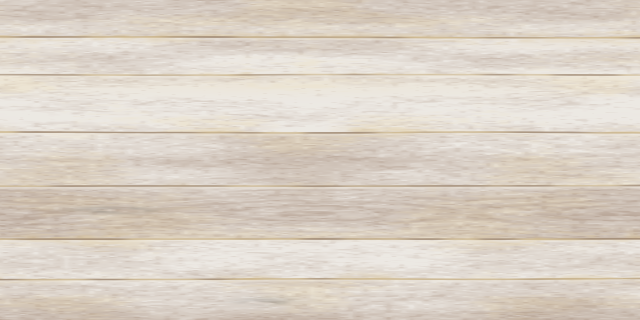
Write a WebGL 1 fragment shader that draws this texture.

```glsl
precision highp float;
// Seven pale, whitewashed wooden boards lie across the canvas, parted by thin
// golden-brown seams. Stretched value noise gives the grain, flecks and wear;
// nested lens-shaped growth rings mark the third board from the bottom.

uniform vec2 u_resolution;

#define LOW_SEAMS vec3(0.128, 0.253, 0.419)
#define HIGH_SEAMS vec3(0.586, 0.766, 0.883)
#define LOW_TONE_STEPS vec3(0.22, -0.56, 0.38)
#define HIGH_TONE_STEPS vec3(0.34, -0.24, -0.16)
#define BOTTOM_TONE 0.60
#define SEAM_HALF_WIDTH 0.0011
#define GRAIN_CONTRAST 0.48
#define RING_CENTRE vec2(0.475, 0.332)
#define DARK_WOOD vec3(0.78, 0.722, 0.675)
#define LIGHT_WOOD vec3(0.914, 0.895, 0.872)
#define GOLD vec3(0.82, 0.72, 0.53)
#define SEAM_BROWN vec3(0.62, 0.53, 0.44)

float hash(vec2 p) {
  vec3 q = fract(p.xyx * vec3(0.1031, 0.1030, 0.0973));
  q += dot(q, q.yzx + 33.33);
  return fract((q.x + q.y) * q.z);
}

float noise(vec2 p) {
  vec2 cell = floor(p);
  vec2 f = fract(p);
  f = f * f * (3.0 - 2.0 * f);
  float low = mix(hash(cell), hash(cell + vec2(1.0, 0.0)), f.x);
  float high = mix(hash(cell + vec2(0.0, 1.0)), hash(cell + 1.0), f.x);
  return mix(low, high, f.y);
}

// Soft elongated spot: one at its centre, fading to zero
float spot(vec2 uv, vec2 centre, vec2 size) {
  vec2 d = (uv - centre) / size;
  return exp(-dot(d, d));
}

// Tone change from lens-shaped growth rings, repeated twice across
float growthRings(vec2 uv, float warp) {
  vec2 d = uv - RING_CENTRE;
  d.x = abs(fract(d.x * 2.0 + 0.5) - 0.5) * 0.5;
  float r = length(d / vec2(0.21, 0.036)) + 0.16 * (warp - 0.5);
  float lines = smoothstep(0.0, 1.0, sin(r * 13.0));
  return 0.06 - 0.36 * lines * exp(-0.45 * r) - 0.20 * exp(-r * r);
}

void main() {
  vec2 uv = gl_FragCoord.xy / u_resolution;
  float pixel = 1.0 / u_resolution.y;
  vec2 p = vec2(uv.x * 2.0, uv.y);

  // Boards, with slightly wavering edges
  float y = uv.y + 0.004 * (noise(vec2(p.x * 2.0, p.y * 9.0)) - 0.5);
  vec3 aboveLow = step(LOW_SEAMS, vec3(y));
  vec3 aboveHigh = step(HIGH_SEAMS, vec3(y));
  float board = dot(aboveLow + aboveHigh, vec3(1.0));
  float tone = BOTTOM_TONE + dot(aboveLow, LOW_TONE_STEPS)
             + dot(aboveHigh, HIGH_TONE_STEPS);

  // Signed distance to the nearest seam
  vec3 toLow = y - LOW_SEAMS;
  vec3 toHigh = y - HIGH_SEAMS;
  float gap = 1.0;
  for (int i = 0; i < 3; i++) {
    if (abs(toLow[i]) < abs(gap)) gap = toLow[i];
    if (abs(toHigh[i]) < abs(gap)) gap = toHigh[i];
  }
  float seamId = board + step(gap, 0.0);

  // Broad washes mirrored about the middle, then finer and finer grain
  vec2 offset = vec2(17.3, 5.7) * board;
  float mirrored = abs(uv.x - RING_CENTRE.x) * 2.0;
  float bend = noise(p * vec2(5.0, 30.0) + offset);
  vec2 g = p + vec2(0.0, 0.006 * bend);
  float wash = noise(vec2(mirrored * 2.6, p.y * 24.0) + offset);
  float streak = noise(g * vec2(5.0, 75.0) + offset);
  float fibre = noise(g * vec2(24.0, 190.0) + offset);
  float fleck = noise(g * vec2(42.0, 250.0) + offset + 41.0);
  tone += GRAIN_CONTRAST * (1.35 * (wash - 0.5) + 0.6 * (streak - 0.5)
                          + 0.55 * (fibre - 0.5) + 0.4 * (fleck - 0.5));
  tone += 0.16 * smoothstep(0.65, 0.95, fleck);
  tone -= 0.20 * (1.0 - smoothstep(0.05, 0.35, fleck));

  // Brighter board edges, darker outer rims and middle
  tone += 0.18 * exp(-abs(gap) * 75.0);
  tone -= 0.34 * smoothstep(0.92, 1.0, y) + 0.32 * (1.0 - smoothstep(0.0, 0.09, y));
  tone -= 0.34 * spot(uv, vec2(0.47, 0.50), vec2(0.22, 0.09));
  if (abs(board - 2.0) < 0.5) tone += growthRings(uv, bend);
  vec3 color = mix(DARK_WOOD, LIGHT_WOOD, clamp(tone, -0.35, 1.1));

  // Warm tint and golden stains that gather along the seams
  float warmth = noise(vec2(mirrored * 3.0, p.y * 18.0) + offset + 9.0);
  float warm = smoothstep(0.5, 0.9, 0.7 * warmth + 0.3 * fibre)
             + 0.5 * spot(uv, vec2(0.45, 0.735), vec2(0.6, 0.035));
  color *= mix(vec3(1.0), vec3(1.0, 0.982, 0.93), min(warm, 1.0));
  float patches = smoothstep(0.4, 0.8, noise(vec2(mirrored * 5.0, seamId * 7.0)));
  float stain = patches * smoothstep(0.3, 0.75, mix(streak, fibre, 0.5)) * exp(-abs(gap) * 80.0);
  color = mix(color, GOLD, 0.65 * stain);

  // Grey weathering marks
  float wear = spot(uv, vec2(0.18, 0.343), vec2(0.06, 0.010))
             + 0.6 * spot(uv, vec2(0.42, 0.057), vec2(0.05, 0.014));
  float wearGrain = smoothstep(0.2, 0.65, mix(streak, fibre, 0.6));
  color = mix(color, vec3(0.58, 0.555, 0.53), 0.85 * wear * wearGrain);

  // Seams: pale worn rim below, then a thin line from brown to gold
  float rim = 1.0 - smoothstep(0.002, 0.005 + pixel, abs(gap + 0.004));
  color = mix(color, vec3(0.93, 0.905, 0.86), 0.4 * rim);
  float age = noise(vec2(p.x * 9.0, seamId * 13.0));
  float strength = 0.55 + 0.25 * hash(vec2(seamId, 3.0)) + 0.3 * (0.5 - age);
  float line = 1.0 - smoothstep(SEAM_HALF_WIDTH, SEAM_HALF_WIDTH + pixel, abs(gap));
  vec3 seamColor = mix(SEAM_BROWN, GOLD * 0.95, smoothstep(0.2, 0.75, age));
  color = mix(color, seamColor, line * strength);

  gl_FragColor = vec4(color, 1.0);
}
```
